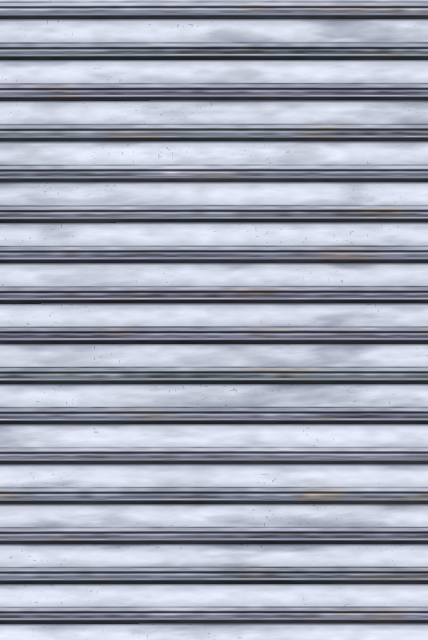
Write a Shadertoy shader that draws this texture.

```glsl
// Weathered roller shutter: pale steel slats stacked down the canvas, with
// ridged dark joints between them. Each slat is a tone profile over its height,
// varied by stretched noise for smudges, scratches, specks and rust.

#define FIRST_EDGE 0.0295     // distance of the first slat from the top
#define SLAT_RATE 15.63       // slats per canvas height
#define SLAT_SQUEEZE 0.26     // slats grow narrower towards the bottom
#define PANEL_TONE 0.895
#define SHADOW_TONE 0.165
#define SMUDGE 0.15
#define MOTTLE 0.13
#define GROOVE_WEAR 0.36
#define RUST 0.5
#define BRIGHT_TINT vec3(0.975, 1.0, 1.068)
#define DARK_TINT vec3(0.952, 1.0, 1.115)
#define RUST_TINT vec3(1.10, 0.92, 0.70)

float hash(vec2 p) {
    vec3 q = fract(p.xyx * vec3(0.1031, 0.1030, 0.0973));
    q += dot(q, q.yzx + 33.33);
    return fract((q.x + q.y) * q.z);
}

float noise(vec2 p) {
    vec2 i = floor(p), f = fract(p);
    f = f * f * (3.0 - 2.0 * f);
    return mix(mix(hash(i), hash(i + vec2(1, 0)), f.x),
               mix(hash(i + vec2(0, 1)), hash(i + vec2(1, 1)), f.x), f.y);
}

float fbm(vec2 p) {
    float sum = 0.0, amp = 0.5;
    for (int i = 0; i < 5; i++) {
        sum += amp * noise(p);
        p = mat2(1.6, 0.5, -0.5, 1.9) * p + 17.3;
        amp *= 0.5;
    }
    return sum;
}

// Soft-edged stripe from a to b
float band(float t, float a, float b, float soft) {
    return smoothstep(a - soft, a + soft, t) * (1.0 - smoothstep(b - soft, b + soft, t));
}

void mainImage(out vec4 fragColor, in vec2 fragCoord) {
    vec2 p = fragCoord / iResolution.y;

    // Slat index and position down the slat: 0 at its top, 1 under the joint
    float depth = 1.0 - p.y - FIRST_EDGE;
    float k = depth * (SLAT_RATE + SLAT_SQUEEZE * depth);
    k += 0.03 * (noise(vec2(p.x * 3.0, 90.0)) - 0.5);
    float row = floor(k) + 40.0, t = fract(k);
    float soft = 0.010 + 9.0 / iResolution.y;
    float rowRand = hash(vec2(row, 7.0));

    // Smooth panel: shaded under the joint, slightly duller at its lower lip
    float panel = PANEL_TONE + 0.03 * (rowRand - 0.5);
    panel -= 0.10 * (1.0 - smoothstep(0.05, 0.24, t));
    panel -= 0.09 * smoothstep(0.36, 0.58, t);

    // Clouded smudges, fine mottling and small specks
    float cloud = smoothstep(0.43, 0.76, fbm(vec2(p.x * 11.0, row * 11.0 + t * 2.6)));
    float patches = 0.2 + 1.1 * noise(vec2(p.x * 4.0, row * 3.7));
    float mottle = fbm(vec2(p.x * 38.0, row * 31.0 + t * 7.0)) - 0.48;
    float speck = smoothstep(0.86, 0.98, noise(p * vec2(230.0, 290.0)))
                * smoothstep(0.5, 0.75, noise(p * vec2(12.0, 25.0) + 60.0));
    panel -= SMUDGE * cloud * patches + MOTTLE * mottle + 0.13 * speck;
    float tone = mix(SHADOW_TONE, panel, smoothstep(-0.035, 0.080, t));

    // Joint: lip crease, rounded lip, upper gap, ridge with two glints, lower gap
    float wear = noise(vec2(p.x * 7.0, row * 9.0 + t * 5.0)) - 0.5;
    float fine = noise(vec2(p.x * 45.0, row * 23.0 + t * 19.0)) - 0.5;
    float vary = GROOVE_WEAR * (wear + 0.7 * fine + 0.6 * (rowRand - 0.5));
    tone = mix(tone, 0.51 + 0.6 * vary, band(t, 0.572, 0.612, soft));
    tone = mix(tone, 0.69 + 0.5 * vary, band(t, 0.612, 0.680, soft));
    tone = mix(tone, 0.21 + 0.25 * vary, band(t, 0.685, 0.748, soft));
    tone = mix(tone, 0.42 + 0.6 * vary, band(t, 0.748, 0.900, soft));
    tone = mix(tone, 0.66 + 0.8 * vary, band(t, 0.755, 0.785, soft));
    tone = mix(tone, 0.62 - 0.8 * vary, band(t, 0.865, 0.898, soft));
    tone = mix(tone, SHADOW_TONE + 0.16 * vary, smoothstep(0.908 - soft, 0.908 + soft, t));

    // Bluer steel in the shade, with a faint change of hue from joint to joint
    float joint = smoothstep(0.57, 0.70, t);
    vec3 hueShift = mix(vec3(0.99, 1.01, 0.99), vec3(1.02, 0.985, 1.02), hash(vec2(row, 21.0)));
    vec3 color = tone * mix(DARK_TINT, BRIGHT_TINT, smoothstep(0.5, 0.85, tone));
    color *= mix(vec3(1.0), hueShift, joint);

    // Rust gathers in the gaps
    float rust = joint * smoothstep(0.54, 0.80, fbm(vec2(p.x * 10.0, row * 6.1 + t * 2.0)));
    color *= mix(vec3(1.0), RUST_TINT, RUST * rust);
    fragColor = vec4(clamp(color, 0.0, 1.0), 1.0);
}
```
